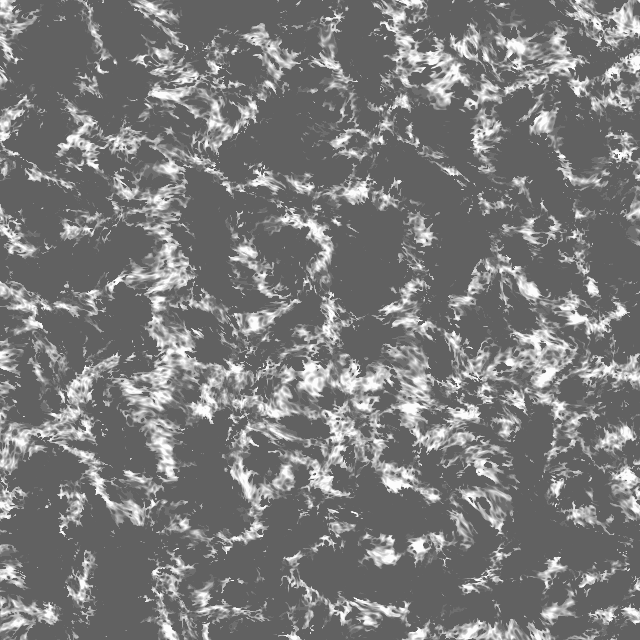
A Shadertoy shader for this texture:

```glsl
// Ragged white foam webs with cloudy patches drifting over flat dark grey.

// Gradient noise with unit gradients, roughly -0.7 to 0.7
float cornerRamp(vec2 cell, vec2 offset) {
    float angle = 6.2832 * fract(sin(dot(cell, vec2(127.1, 311.7))) * 43758.55);
    return dot(vec2(cos(angle), sin(angle)), offset);
}

float gradientNoise(vec2 p) {
    vec2 cell = floor(p), f = p - cell;
    vec2 fade = f * f * f * (f * (f * 6.0 - 15.0) + 10.0);
    vec2 e = vec2(1.0, 0.0);
    float low  = mix(cornerRamp(cell, f), cornerRamp(cell + e.xy, f - e.xy), fade.x);
    float high = mix(cornerRamp(cell + e.yx, f - e.yx), cornerRamp(cell + e.xx, f - e.xx), fade.x);
    return mix(low, high, fade.y);
}

vec2 noisePair(vec2 p) {
    return vec2(gradientNoise(p), gradientNoise(p + vec2(37.3, 91.7)));
}

// Sum of creased octaves: thick strands first, then ever finer threads
float foamWeb(vec2 p) {
    const mat2 turn = mat2(0.8, 0.6, -0.6, 0.8);
    float sum = 0.0, strength = 1.0;
    p *= 8.5;
    for (int i = 0; i < 5; i++) {
        sum += strength * (0.17 - abs(gradientNoise(p)));
        strength = i == 0 ? 0.7 : strength * 0.85;
        p = turn * p * 2.0 + 17.3;
    }
    return sum;
}

// Grainy mottling inside the foam
float cloud(vec2 p) {
    return gradientNoise(p * 30.0)
         + 0.8 * gradientNoise(p * 70.0 + 8.1)
         + 0.6 * gradientNoise(p * 150.0 + 3.7);
}

void mainImage(out vec4 fragColor, in vec2 fragCoord) {
    vec2 uv = fragCoord / iResolution.y;

    // Slight sideways stretch and downhill slant, then coarse and fine tearing
    vec2 p = vec2(uv.x * 0.92, uv.y * 1.08 + uv.x * 0.14) + 4.0;
    p += 0.032 * noisePair(p * 9.0);
    p += 0.006 * noisePair(p * 32.0 + 5.0);

    // Foam appears where the web rises above the surface level
    float height = foamWeb(p) + 0.14 * gradientNoise(p * 3.0 + 60.0) - 0.02;

    // Some regions are crisp, others fade out like mist
    float mist = smoothstep(0.0, 0.4, gradientNoise(uv * 4.0 + 20.0));
    float coverage = smoothstep(0.0, mix(0.03, 0.10, mist), height);

    float tone = clamp(0.15 + 2.2 * height + 0.8 * cloud(p), 0.09, 1.0);
    vec3 deepGrey = vec3(0.38), foamWhite = vec3(0.99);
    fragColor = vec4(mix(deepGrey, foamWhite, coverage * tone), 1.0);
}
```
